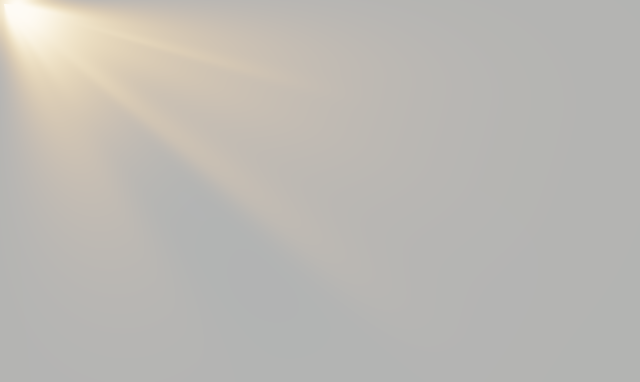
This background is drawn by a Shadertoy shader. Its source:

```glsl
// Soft bump with a separate width on each side
float beam(float angle, float centre, float nearWidth, float farWidth) {
    float offset = angle - centre;
    float width = offset < 0.0 ? nearWidth : farWidth;
    return exp(-offset * offset / (width * width));
}

// Adds two lights without a hard clip at white
float screen(float a, float b) {
    return 1.0 - (1.0 - a) * (1.0 - b);
}

// Grey at zero, through sand and cream, to white at one
vec3 lightColor(float light) {
    return vec3(0.703 + 0.295 * light,
                0.705 + 0.145 * light + 0.135 * pow(light, 3.0),
                0.700 + 0.26 * pow(light, 5.0));
}

void mainImage(out vec4 fragColor, in vec2 fragCoord) {
    vec2 p = fragCoord / iResolution.y;
    vec2 toPoint = p - vec2(0.011, 0.989);
    float radius = length(toPoint);
    float angle = atan(-toPoint.y, toPoint.x + 1e-5);

    // Wide fans of light, with a shaded wedge between them
    float shade = 0.9 * exp(-radius * radius / 0.15);
    float upperFan = 1.06 * exp(-1.87 * radius) * smoothstep(2.0, 0.6, radius);
    upperFan *= 1.0 - 0.3 * smoothstep(0.36, 0.56, angle) * smoothstep(0.2, 0.5, radius);
    float lowerFan = 0.97 * exp(-2.6 * radius) * smoothstep(1.5, 0.4, radius);
    float upperMask = smoothstep(0.78, 0.62, angle);
    float lowerMask = smoothstep(0.91, 1.08, angle);
    float light = mix(mix(shade, upperFan, upperMask), lowerFan, lowerMask);
    float spread = smoothstep(-0.12, 0.2, angle) * smoothstep(1.7, 1.1, angle);
    light *= spread;

    // Narrow rays
    light += 0.1 * beam(angle, 0.262, 0.04, 0.024) * smoothstep(0.15, 0.4, radius)
           * smoothstep(1.05, 0.5, radius);
    light += 0.11 * beam(angle, 0.672, 0.08, 0.045) * smoothstep(0.15, 0.4, radius)
           * smoothstep(1.6, 0.5, radius);
    light = clamp(light, 0.0, 1.0);

    // Halo and bright core at the corner
    vec2 toCore = p - vec2(0.045, 0.985);
    float coreSquared = dot(toCore, toCore);
    light = screen(light, 0.35 * spread * exp(-coreSquared / 0.06));
    light = screen(light, exp(-coreSquared / 0.012));

    vec3 color = lightColor(light);

    // Cool tint in the shaded wedge
    float cool = beam(angle, 0.82, 0.14, 0.2) * smoothstep(0.4, 0.7, radius)
               * smoothstep(1.6, 0.7, radius);
    color += cool * vec3(-0.008, -0.002, 0.004);

    fragColor = vec4(clamp(color, 0.0, 1.0), 1.0);
}
```
